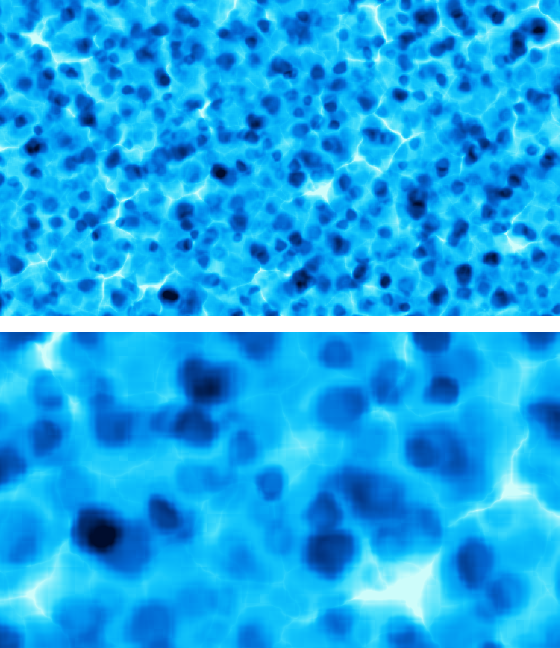
Top, the full canvas; bottom, a detail of the centre.
Write a Shadertoy shader that draws this texture.

```glsl
// Sunlit blue water: translucent soft spots pile up into dark clusters, while
// pale filaments glow in the gaps and flare where they meet. All is summed to
// one depth value, which a colour ramp turns from white through cyan to navy.

#define LAYERS 7
#define SPOT_CELL 0.085
#define SPOT_MIN 0.019
#define SPOT_MAX 0.038
#define SPOT_FAINT 0.16
#define SPOT_STRONG 0.90
#define WEB_CELL 0.135
#define WEB_WIDTH 0.013
#define WEB_LIGHT 0.62
#define WARP 0.012
#define BLOCK 0.0093
#define GRAIN 0.05

float hash(vec2 p) {
    return fract(sin(dot(p, vec2(127.1, 311.7))) * 43758.5453);
}

vec2 hash2(vec2 p) {
    return vec2(hash(p), hash(p + vec2(37.3, 17.9)));
}

float noise(vec2 p) {
    vec2 i = floor(p), f = fract(p);
    f = f * f * (3.0 - 2.0 * f);
    return mix(mix(hash(i), hash(i + vec2(1, 0)), f.x),
               mix(hash(i + vec2(0, 1)), hash(i + vec2(1, 1)), f.x), f.y);
}

// Sum of soft-edged discs, one per jittered cell; few of them are strong
float spotLayer(vec2 p, float layer) {
    p += hash2(vec2(layer, 5.3)) * SPOT_CELL;
    vec2 home = floor(p / SPOT_CELL);
    float sum = 0.0;
    for (int y = -1; y <= 1; y++)
    for (int x = -1; x <= 1; x++) {
        vec2 cell = home + vec2(x, y);
        vec2 seed = cell + layer * vec2(19.7, 31.3);
        vec2 centre = (cell + hash2(seed)) * SPOT_CELL;
        float radius = mix(SPOT_MIN, SPOT_MAX, hash(seed + 7.7));
        float weight = mix(SPOT_FAINT, SPOT_STRONG, pow(hash(seed + 3.1), 3.7));
        float dist = length(p - centre);
        sum += weight * (1.0 - smoothstep(0.45 * radius, 1.12 * radius, dist));
    }
    return sum;
}

// Distance gaps to the second and third cell points: x is zero along the
// web lines, y only where three lines meet
vec2 webDistance(vec2 p, float size) {
    vec2 home = floor(p / size);
    vec3 near = vec3(9.0);
    for (int y = -1; y <= 1; y++)
    for (int x = -1; x <= 1; x++) {
        vec2 cell = home + vec2(x, y);
        float d = length(p - (cell + hash2(cell + 71.0)) * size);
        near.z = min(near.z, max(near.y, d));
        near.y = min(near.y, max(near.x, d));
        near.x = min(near.x, d);
    }
    return near.yz - near.x;
}

float ramp(float a, float b, float v) {
    return clamp((v - a) / (b - a), 0.0, 1.0);
}

vec3 waterColour(float depth) {
    vec3 c = vec3(0.80, 0.99, 0.98);
    c = mix(c, vec3(0.28, 0.87, 0.98), ramp(-0.45, 0.08, depth));
    c = mix(c, vec3(0.07, 0.77, 0.98), ramp(0.08, 0.33, depth));
    c = mix(c, vec3(0.02, 0.69, 0.97), ramp(0.33, 0.57, depth));
    c = mix(c, vec3(0.01, 0.57, 0.93), ramp(0.57, 0.84, depth));
    c = mix(c, vec3(0.01, 0.40, 0.81), ramp(0.84, 1.20, depth));
    c = mix(c, vec3(0.01, 0.22, 0.53), ramp(1.20, 1.85, depth));
    return mix(c, vec3(0.0, 0.05, 0.18), ramp(1.85, 2.50, depth));
}

void mainImage(out vec4 fragColor, in vec2 fragCoord) {
    vec2 p = fragCoord / iResolution.y;

    // Faintly blocky coordinates with smooth steps
    vec2 block = floor(p / BLOCK);
    vec2 q = (block + smoothstep(0.0, 1.0, fract(p / BLOCK))) * BLOCK;

    // Uneven outlines
    vec2 wobble = vec2(noise(q * 32.0), noise(q * 32.0 + 50.0)) - 0.5;

    // Dark spots over a slow swell
    float depth = 0.23 + 0.44 * (noise(q * 7.0 + 9.0) - 0.5);
    for (int i = 0; i < LAYERS; i++) depth += spotLayer(q + WARP * wobble, float(i));

    // Bright web, strongest in patches of shallow water
    vec2 webPos = q + 1.8 * WARP * wobble;
    float patches = smoothstep(0.35, 0.8, noise(q * 8.0 + 23.0));
    vec2 gap = webDistance(webPos, WEB_CELL);
    float fineGap = webDistance(webPos + 3.7, 0.6 * WEB_CELL).x;
    float web = exp(-gap.x / WEB_WIDTH) * (0.25 + 0.8 * patches);
    web += exp(-gap.y / (2.0 * WEB_WIDTH)) * (0.3 + 0.6 * patches);
    web += 0.22 * exp(-fineGap / (0.6 * WEB_WIDTH));
    depth -= WEB_LIGHT * web * (1.0 - 0.8 * smoothstep(0.5, 1.4, depth));

    // Faint grain in small and larger blocks
    depth += GRAIN * (hash(block) + hash(floor(block / 3.0) + 91.0) - 1.0);

    fragColor = vec4(waterColour(depth), 1.0);
}
```
